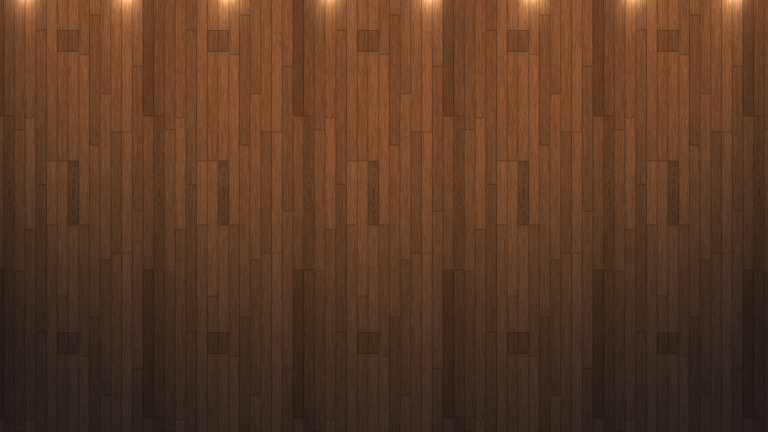
Give the GLSL for this texture, as a Shadertoy shader.

```glsl
#define TILE vec2(0.3472, 0.699)
#define TILE_LEFT 0.331
#define COLUMNS 14.0
#define LAMPS 8
#define LAMP_FIRST 0.058
#define LAMP_STEP 0.2348
#define SEAM 0.0008
#define GRAIN 0.13
#define SHADE vec3(0.165, 0.133, 0.115)
#define WOOD vec3(0.505, 0.305, 0.175)
#define LAMP_COLOR vec3(0.46, 0.37, 0.26)

// Start and end of the first board in each column, as parts of the tile height
const vec2 JOINTS[14] = vec2[14](
    vec2(0.384, 0.894), vec2(0.384, 0.894), vec2(0.43, 0.90), vec2(0.39, 0.76),
    vec2(0.10, 0.61), vec2(0.533, 0.745), vec2(0.533, 0.98), vec2(0.533, 0.745),
    vec2(0.18, 0.745), vec2(0.05, 0.48), vec2(0.31, 0.86), vec2(0.437, 0.838),
    vec2(0.437, 0.838), vec2(0.22, 0.70));

// Brightness of the two boards in each column
const vec2 TONES[14] = vec2[14](
    vec2(0.95, 0.77), vec2(0.84, 0.86), vec2(0.98, 0.92), vec2(1.07, 0.98),
    vec2(0.93, 0.91), vec2(1.10, 1.03), vec2(1.09, 1.00), vec2(0.87, 1.06),
    vec2(1.07, 0.98), vec2(0.92, 1.00), vec2(1.04, 0.96), vec2(0.94, 1.00),
    vec2(1.08, 1.05), vec2(0.93, 0.99));

float hash(vec2 p) {
    p = fract(p * vec2(0.1031, 0.1137));
    p += dot(p, p.yx + 33.33);
    return fract((p.x + p.y) * p.x * 7.31);
}

float noise(vec2 p) {
    vec2 i = floor(p), f = fract(p);
    f = f * f * (3.0 - 2.0 * f);
    return mix(mix(hash(i), hash(i + vec2(1, 0)), f.x),
               mix(hash(i + vec2(0, 1)), hash(i + vec2(1, 1)), f.x), f.y);
}

// Grain of one board; q is measured in board widths, q.x from the middle
float woodGrain(vec2 q, float seed, float knotY, bool knotted) {
    vec2 shift = vec2(seed * 17.0, seed * 5.0);
    float warp = noise(q * vec2(2.0, 0.6) + shift);
    float fibre = noise(q * vec2(9.0, 0.5) + shift) - 0.5;
    float pores = noise(q * vec2(16.0, 2.5) + shift + 40.0) - 0.5;
    float bend = hash(vec2(seed, 3.0)) - 0.5;
    float height = q.y * 0.25 + 5.0 * (q.x - bend) * (q.x - bend) + 1.2 * warp;
    float strength = 0.30;
    if (knotted) {
        float radius = length(vec2(q.x * 2.2, (q.y - knotY) * 0.45));
        height = mix(radius * 1.6 + 0.25 * warp, height, smoothstep(0.8, 2.2, radius));
        strength += 0.45 * exp(-radius * radius);
        fibre -= 0.8 * exp(-14.0 * radius * radius);
    }
    return fibre + 0.7 * pores + strength * sin(height * 12.0);
}

// Brightness of the repeating floor: boards, grain and seams
float boards(vec2 p, float pixel) {
    float across = fract((p.x - TILE_LEFT) / TILE.x) * COLUMNS;
    float down = fract((1.0 - p.y) / TILE.y);
    int column = min(int(across), int(COLUMNS) - 1);
    float width = TILE.x / COLUMNS;

    // Find the board below this point
    vec2 joint = JOINTS[column];
    float along = fract(down - joint.x);
    float len = joint.y - joint.x;
    float tone = TONES[column].x;
    float seed = float(column) + 1.0;
    bool knotted = column == 1 || column == 7;
    if (along > len) {
        along -= len;
        len = 1.0 - len;
        tone = TONES[column].y;
        seed += 31.0;
        knotted = false;
    }
    // Short dark inset across two columns
    if ((column == 6 || column == 7) && abs(down - 0.136) < 0.036) {
        along = down - 0.10;
        len = 0.072;
        tone = 0.87;
        seed += 57.0;
    }

    float scale = TILE.y / width;
    vec2 q = vec2(fract(across) - 0.5, along * scale);
    float grain = woodGrain(q, seed, 0.5 * len * scale, knotted);

    float side = (0.5 - abs(q.x)) * width;
    float end = min(along, len - along) * TILE.y;
    float seam = 1.0 - smoothstep(SEAM - 0.5 * pixel, SEAM + pixel, min(side, end));
    return tone * (1.0 + GRAIN * grain) * (1.0 - 0.2 * seam);
}

void mainImage(out vec4 fragColor, in vec2 fragCoord) {
    vec2 p = fragCoord / iResolution.y;
    float offCentre = 2.0 * fragCoord.x / iResolution.x - 1.0;

    // Room light fades downwards and to the sides
    float light = smoothstep(-0.25, 0.85, p.y - 0.3 * offCentre * offCentre);
    vec3 color = mix(SHADE, WOOD, light);

    // Row of lamps along the top edge
    float drop = 1.0 - p.y;
    for (int i = 0; i < LAMPS; i++) {
        float dx = p.x - LAMP_FIRST - LAMP_STEP * float(i);
        float spread = dx / (0.028 + 0.25 * drop);
        float glow = exp(-spread * spread - drop / 0.022);
        float halo = exp(-dx * dx / 0.005 - drop / 0.07);
        color += LAMP_COLOR * (glow + 0.18 * halo);
    }
    fragColor = vec4(color * boards(p, 1.0 / iResolution.y), 1.0);
}
```
